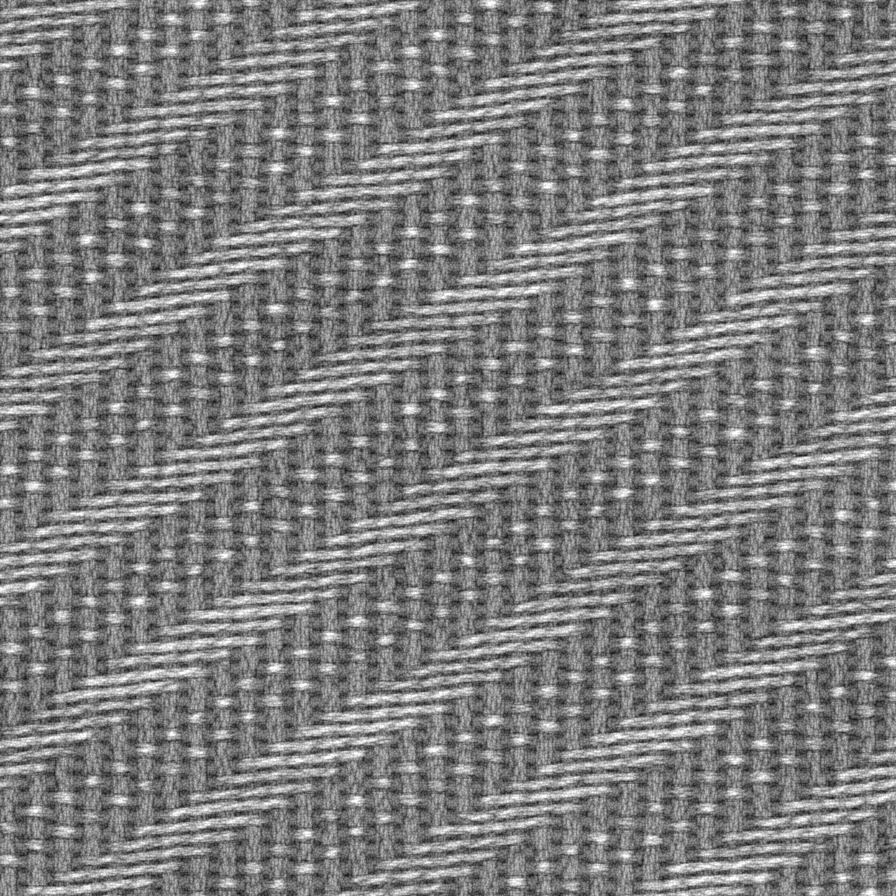
This texture is drawn by a Shadertoy shader. Its source:

```glsl
// Grey woven cloth: diagonal bands of weft floats, with open weave and dark pinholes between them.

const vec2 THREADS = vec2(33.4, 60.0); // warp columns and weft picks per canvas
const vec2 PHASE = vec2(0.15, 0.16);   // thread offset at the origin
const float TILT = 0.035;              // mean rise of the weft per unit across
const float SWAY = 0.24;               // extra tilt of the weft inside each float, in picks
const float REPEAT = 12.0;             // threads in one weave repeat
const float FLOAT_LENGTH = 5.0;        // columns crossed by a long weft float
const float SHIFT = 11.0;              // start of the repeat at the origin
const float TAU = 6.2831853;

float hash(vec2 p) {
    return fract(sin(dot(p, vec2(127.1, 311.7))) * 43758.545);
}

// Distance to the nearest scattered point
float cellular(vec2 p) {
    vec2 cell = floor(p), local = p - cell;
    float nearest = 2.0;
    for (int j = -1; j <= 1; j++)
    for (int i = -1; i <= 1; i++) {
        vec2 o = vec2(i, j);
        vec2 point = o + vec2(hash(cell + o), hash(cell + o + 57.3));
        nearest = min(nearest, length(point - local));
    }
    return nearest;
}

// Layered sines that make the threads wander
float wander(vec2 p, float seed) {
    return 0.5 * sin(p.x * 9.0 + p.y * 14.0 + seed)
         + 0.3 * sin(p.x * 31.0 - p.y * 23.0 + seed * 2.3)
         + 0.2 * sin(p.x * 57.0 + p.y * 71.0 + seed * 4.1);
}

// Rounded height across a thread, 1 on its axis and 0 at its edge
float roundness(float offset, float radius) {
    float t = offset / radius;
    return max(0.0, 1.0 - t * t);
}

float coverage(float offset, float radius, float soft) {
    return 1.0 - smoothstep(radius - soft, radius + soft, abs(offset));
}

// 1 where the weft lies on top: over 5, under 2, over 1, under 1, over 1, under 2
float weftOnTop(float stepId) {
    bool longFloat = stepId < FLOAT_LENGTH - 0.5;
    bool dot = abs(abs(stepId - 8.0) - 1.0) < 0.5;
    return longFloat || dot ? 1.0 : 0.0;
}

// Vertical warp strip; between strips the buried weft leaves dark pinholes
float warpShade(vec2 offset, float onTop, float fibre, float soft) {
    const float radius = 0.70;
    float gap = 0.23 + 0.24 * roundness(offset.y, 0.85);
    float body = 0.38 + 0.14 * roundness(offset.x, radius) + 0.40 * fibre;
    body *= mix(0.80, 1.0, onTop);
    return mix(gap, body, coverage(offset.x, radius, soft));
}

// Weft segment: x is shade, y is coverage
vec2 weftSegment(float offset, float endGap, float isFloat, float twist, float fibre, float soft) {
    float radius = 0.76 * mix(0.55, 1.0, smoothstep(0.0, 0.4, endGap));
    float lift = smoothstep(0.0, 0.5, endGap);
    float crown = roundness(offset - 0.1, radius) * lift;
    float shade = 0.39 + mix(0.42, 0.34, isFloat) * crown;
    shade += 0.10 * twist * crown + 0.40 * fibre;
    float cover = coverage(offset, radius, soft) * smoothstep(-0.04, 0.16, endGap);
    return vec2(shade, cover);
}

void mainImage(out vec4 fragColor, in vec2 fragCoord) {
    vec2 p = fragCoord / iResolution.xy;
    vec2 soft = 0.14 + THREADS / iResolution.xy;

    // Thread coordinates: the weft tilts more inside the floats
    vec2 sheared = vec2(p.x, p.y - TILT * p.x);
    vec2 grid = sheared * THREADS + PHASE;
    float across = grid.x - grid.y + SHIFT + 0.5;
    grid.y -= SWAY * sin(TAU * (across - 0.5 * FLOAT_LENGTH) / REPEAT);
    grid += vec2(0.16, 0.20) * vec2(wander(p, 1.7), wander(p, 5.2));
    vec2 cell = floor(grid);
    vec2 local = grid - cell;
    vec2 offset = 2.0 * local - 1.0;

    // Place in the repeat: every pick shifts the weave by one column
    float stepId = mod(cell.x - cell.y + SHIFT, REPEAT);
    float weftTop = weftOnTop(stepId);
    float isFloat = stepId < FLOAT_LENGTH - 0.5 ? 1.0 : 0.0;
    float along = local.x + isFloat * stepId;
    float endGap = min(along, mix(1.0, FLOAT_LENGTH, isFloat) - along);
    vec2 segment = vec2(cell.x - isFloat * stepId, cell.y);

    // Fibres stretched along each thread, and fine grain
    float weftFibre = 0.46 - cellular(sheared * vec2(85.0, 300.0));
    float warpFibre = 0.46 - cellular(p * vec2(260.0, 80.0) + 31.0);
    float grain = 0.46 - cellular(p * 350.0 + 77.0);

    // Warp below, weft above
    float shade = warpShade(offset, 1.0 - weftTop, warpFibre, soft.x);
    float twist = sin(TAU * (grid.x * 0.9 + hash(segment)) - offset.y * 2.5);
    float jitter = 0.24 * (hash(segment + 3.0) - 0.5);
    vec2 weft = weftSegment(offset.y + jitter, endGap, isFloat, twist, weftFibre, soft.y);
    weft.x += 0.14 * (hash(segment + 9.0) - 0.5);
    shade = mix(shade, weft.x, weft.y * weftTop);

    // Surface grain and gentle unevenness
    shade += 0.28 * grain + 0.02 * wander(p * 0.7, 3.0);
    fragColor = vec4(vec3(clamp(shade, 0.0, 1.0)), 1.0);
}
```
